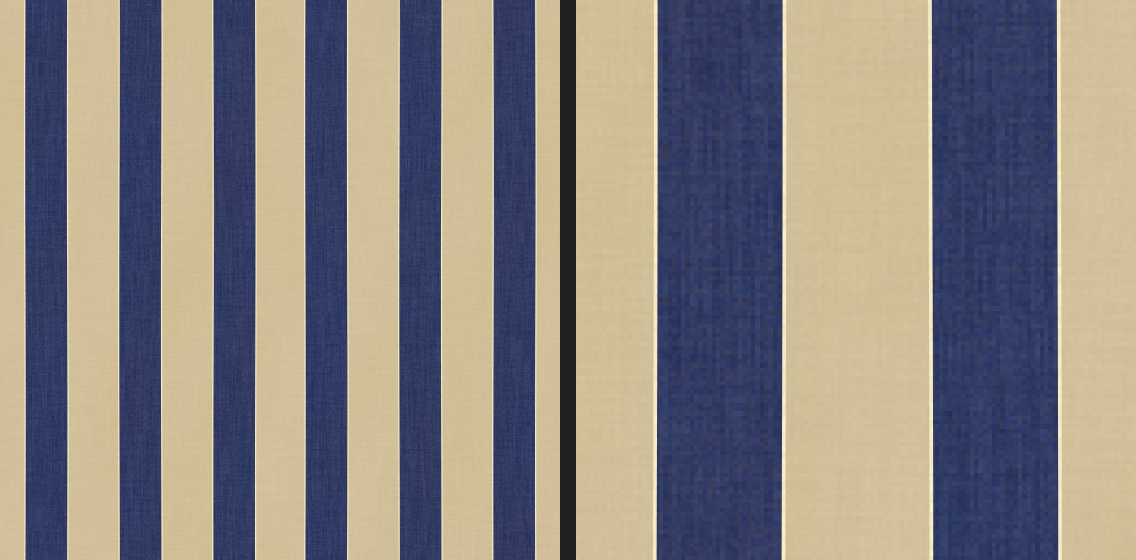
Left: the whole. Right: its middle third, enlarged.
This pattern is drawn by a Shadertoy shader. Its source:

```glsl
#define STRIPES 6.0
#define BLUE_HALF 0.0372
#define PIPING 0.0022
#define SAND vec3(0.82, 0.75, 0.60)
#define NAVY vec3(0.197, 0.232, 0.387)
#define CREAM vec3(0.96, 0.92, 0.77)
#define THREADS 384.0
#define SAND_WEAVE 0.022
#define NAVY_WEAVE 0.055
#define DRIFT 0.0013
#define WOBBLE 0.0005

const float TAU = 6.2831853;

vec2 hash2(vec2 p) {
    vec3 q = fract(p.xyx * vec3(0.1031, 0.1030, 0.0973));
    q += dot(q, q.yzx + 33.33);
    return fract((q.xx + q.yz) * q.zy);
}

// Distance to the nearest scattered point, wrapping after "cells"
float cellular(vec2 uv, vec2 cells) {
    vec2 p = uv * cells, id = floor(p), f = p - id;
    float nearest = 2.0;
    for (int j = -1; j <= 1; j++)
        for (int i = -1; i <= 1; i++) {
            vec2 o = vec2(i, j);
            vec2 r = o + hash2(mod(id + o, cells)) - f;
            nearest = min(nearest, dot(r, r));
        }
    return sqrt(nearest);
}

// Warp threads: one column per thread, smooth along its length
float threadNoise(vec2 uv, vec2 cells) {
    vec2 p = uv * cells, id = floor(p);
    float a = hash2(mod(id, cells)).x;
    float b = hash2(mod(id + vec2(0.0, 1.0), cells)).x;
    return mix(a, b, smoothstep(0.0, 1.0, p.y - id.y)) - 0.5;
}

// Broad, seamless shading
float slowShade(vec2 uv) {
    vec2 t = TAU * uv;
    return 0.5 * sin(2.0 * t.x + sin(t.y))
         + 0.3 * sin(5.0 * t.x - 2.0 * t.y + 1.3)
         + 0.2 * sin(3.0 * t.y + 2.0 * sin(4.0 * t.x));
}

void mainImage(out vec4 fragColor, in vec2 fragCoord) {
    vec2 uv = fragCoord / iResolution.xy;
    float aa = 1.0 / iResolution.x;

    // Stripe distance, with a slight drift across every three stripes
    float index = floor(uv.x * STRIPES);
    float centre = (index + 0.5) / STRIPES + (mod(index, 3.0) - 0.5) * DRIFT;
    centre += WOBBLE * sin(TAU * uv.y + index * 2.0);
    float d = abs(uv.x - centre) - BLUE_HALF;
    float blue = clamp(0.5 - d / aa, 0.0, 1.0);
    float band = clamp(0.5 - (d - PIPING) / aa, 0.0, 1.0);

    // Woven grain
    float grain = hash2(mod(floor(uv * THREADS), THREADS)).y - 0.5;
    float warp = threadNoise(uv, vec2(THREADS, 24.0));
    float weft = threadNoise(uv.yx, vec2(THREADS, 32.0));
    float fleck = cellular(uv, vec2(256.0, 160.0)) - 0.5;
    float shade = slowShade(uv);

    vec3 sand = SAND + SAND_WEAVE * (0.6 * grain + 0.5 * warp + 0.6 * weft);
    sand += 0.008 * shade * vec3(0.5, 1.0, 1.4);

    // Navy mixes ruddy and bright blue yarns
    vec3 navy = NAVY + NAVY_WEAVE * (0.7 * grain + 0.8 * warp + 0.4 * weft);
    navy += 0.07 * fleck * vec3(0.8, 0.2, -0.7);
    navy += 0.008 * shade * vec3(-0.8, 0.2, 1.0);

    vec3 piping = CREAM + 0.04 * grain;
    vec3 colour = mix(mix(sand, piping, band), navy, blue);
    fragColor = vec4(clamp(colour, 0.0, 1.0), 1.0);
}
```
